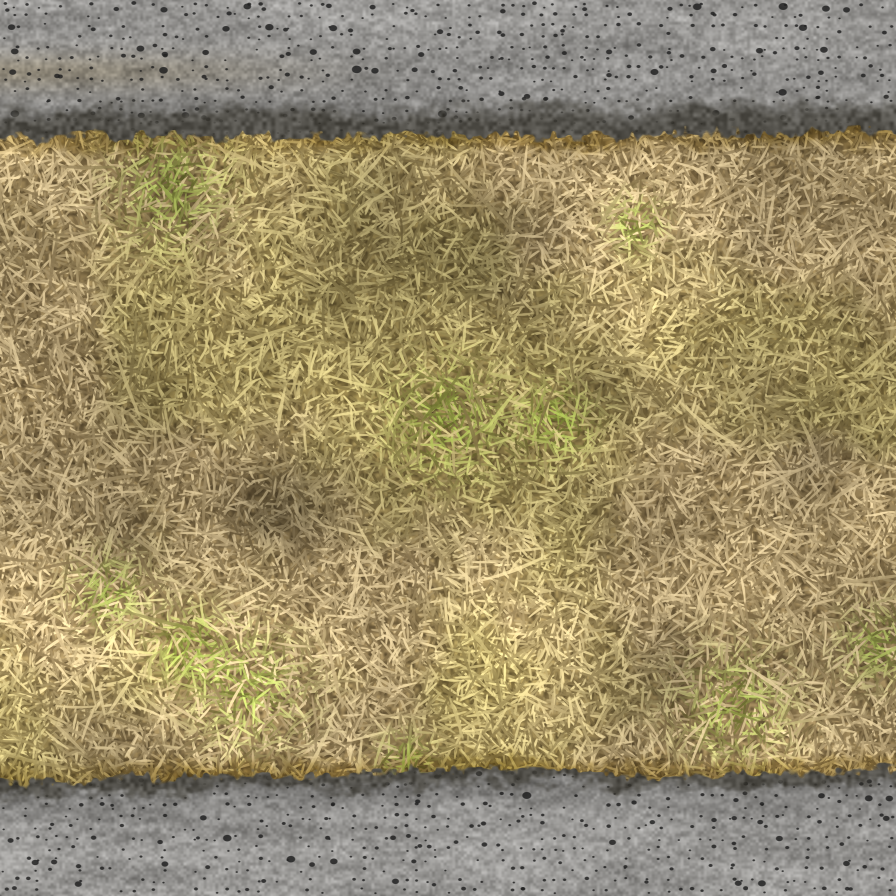
This texture is drawn by a Shadertoy shader. Its source:

```glsl
// Dry straw verge with green tufts between two strips of pitted grey concrete.

float hash(vec2 p) {
    vec3 q = fract(vec3(p.xyx) * 0.1031);
    q += dot(q, q.yzx + 33.33);
    return fract((q.x + q.y) * q.z);
}

vec2 hash2(vec2 p) {
    return vec2(hash(p + 17.3), hash(p + 71.9));
}

float noise(vec2 p) {
    vec2 i = floor(p), f = fract(p);
    f = f * f * (3.0 - 2.0 * f);
    return mix(mix(hash(i), hash(i + vec2(1, 0)), f.x),
               mix(hash(i + vec2(0, 1)), hash(i + vec2(1, 1)), f.x), f.y);
}

float fbm(vec2 p) {
    float sum = 0.0, amp = 0.5;
    for (int i = 0; i < 5; i++) {
        sum += amp * noise(p);
        p = mat2(1.6, 1.2, -1.2, 1.6) * p + 5.7;
        amp *= 0.5;
    }
    return sum;
}

// Soft round patch: xy centre, z radius
float patchAt(vec2 p, vec3 c) {
    vec2 d = (p - c.xy) / c.z;
    return exp(-dot(d, d));
}

float greenness(vec2 p) {
    vec3 tufts[10] = vec3[10](
        vec3(0.19, 0.79, 0.06), vec3(0.50, 0.53, 0.06), vec3(0.62, 0.53, 0.04), vec3(0.71, 0.75, 0.03),
        vec3(0.21, 0.28, 0.04), vec3(0.28, 0.23, 0.06), vec3(0.82, 0.21, 0.06), vec3(0.12, 0.34, 0.04),
        vec3(0.98, 0.28, 0.04), vec3(0.45, 0.15, 0.03));
    float g = 0.0;
    for (int i = 0; i < 10; i++) g += patchAt(p, tufts[i]);
    return g;
}

float shadeOf(vec2 p) {
    vec3 pale[6] = vec3[6](
        vec3(0.30, 0.71, 0.08), vec3(0.72, 0.68, 0.08), vec3(0.25, 0.24, 0.09),
        vec3(0.56, 0.27, 0.09), vec3(0.83, 0.35, 0.06), vec3(0.08, 0.33, 0.10));
    vec3 dim[8] = vec3[8](
        vec3(0.02, 0.45, 0.06), vec3(0.13, 0.42, 0.07), vec3(0.31, 0.44, 0.06), vec3(0.42, 0.80, 0.05),
        vec3(0.67, 0.55, 0.05), vec3(0.72, 0.42, 0.07), vec3(0.74, 0.26, 0.05), vec3(0.91, 0.49, 0.06));
    float s = 0.0;
    for (int i = 0; i < 6; i++) s += 0.14 * patchAt(p, pale[i]);
    for (int i = 0; i < 8; i++) s -= 0.17 * patchAt(p, dim[i]);
    return s + 0.5 * (fbm(p * 7.0) - 0.48);
}

// Layers of randomly turned blades, from fine litter to long loose stalks
vec3 straw(vec2 p, float px) {
    float green = greenness(p), olive = smoothstep(0.4, 0.7, fbm(p * 5.0 + 9.0));
    float grit = noise(p * 230.0);
    vec3 col = mix(vec3(0.32, 0.27, 0.17), vec3(0.64, 0.56, 0.38), grit);
    for (int layer = 0; layer < 11; layer++) {
        float k = float(layer) / 10.0;
        float scale = mix(74.0, 19.0, k * k);
        vec2 q = p * scale + float(layer) * vec2(13.7, 29.1);
        vec2 cell = floor(q);
        float aa = px * scale;
        for (int n = 0; n < 9; n++) {
            vec2 id = cell + vec2(n % 3 - 1, n / 3 - 1);
            vec2 r = hash2(id), s = hash2(id + 203.0);
            if (s.x > mix(1.0, 0.3, k * k)) continue;
            vec2 d = q - id - r;
            float angle = 6.28 * noise(id / scale * 6.0 + 4.0) + (s.y - 0.5) * 3.4;
            vec2 dir = vec2(cos(angle), sin(angle));
            float along = dot(d, dir), halfLen = 0.45 + 0.5 * r.y;
            float across = dot(d, vec2(-dir.y, dir.x)) + 0.2 * (r.x - 0.5) * along * along;
            float width = mix(0.10, 0.035, k) * (1.0 - 0.6 * abs(along) / halfLen);
            float blade = smoothstep(aa, -aa * 0.4, abs(across) - width)
                        * smoothstep(halfLen, halfLen - 0.2, abs(along));
            float tone = mix(hash(id + 57.0), 0.75, 0.3 * k);
            vec3 tint = mix(vec3(0.37, 0.31, 0.19), vec3(0.91, 0.84, 0.65), tone);
            tint = mix(tint, tint * vec3(0.82, 1.0, 0.64), clamp(green * step(0.35, r.x), 0.0, 1.0));
            col = mix(col, tint, blade * 0.82);
        }
    }
    col *= mix(vec3(1.05, 1.03, 1.03), vec3(0.97, 0.98, 0.86), olive);
    return col * (1.03 + shadeOf(p));
}

vec3 concrete(vec2 p, float px) {
    float streak = fbm(p * vec2(7.0, 42.0)), grain = noise(p * 310.0) + noise(p * vec2(120.0, 190.0));
    vec3 col = vec3(0.585, 0.58, 0.57) + 0.22 * (streak - 0.48) + 0.13 * (grain - 1.0);
    // Earthy stain on the upper left
    float stain = exp(-pow((p.y - 0.92) / 0.02, 2.0)) * smoothstep(0.5, 0.0, p.x);
    col *= mix(vec3(1), vec3(0.96, 0.92, 0.83), stain);
    // Pits of two sizes
    for (int i = 0; i < 2; i++) {
        float scale = i == 0 ? 42.0 : 85.0;
        vec2 q = p * scale, id = floor(q), r = hash2(id + float(i) * 91.0);
        float radius = 0.06 + 0.13 * r.x * r.y;
        float dist = length((fract(q) - 0.25 - 0.5 * r) * vec2(0.85, 1.1));
        float pit = smoothstep(px * scale, -px * scale * 0.5, dist - radius);
        col = mix(col, vec3(0.13), pit * step(0.58, hash(id + 7.0)) * 0.85);
    }
    return col;
}

void mainImage(out vec4 fragColor, in vec2 fragCoord) {
    vec2 p = fragCoord / iResolution.xy;
    float px = 1.0 / iResolution.y;
    // Ragged borders of the grass
    float fray = 0.012 * (noise(p * vec2(45.0, 60.0)) - 0.5) + 0.012 * (noise(p * 170.0) - 0.5);
    float low = 0.127 + 0.010 * smoothstep(0.1, 0.3, p.x) + 0.004 * sin(p.x * 14.0);
    float high = 0.847 + 0.005 * p.x;
    float inside = min(p.y - low, high - p.y) + fray;
    float grass = smoothstep(-0.002, 0.003, inside);

    // Damp, dirty shadow along the slabs
    vec3 slab = concrete(p, px);
    float reach = p.y > 0.5 ? 0.034 : 0.017;
    float dirt = smoothstep(-reach * 1.3, -reach * 0.4, inside + 0.02 * (fbm(p * vec2(20.0, 70.0)) - 0.5));
    float speck = noise(p * 210.0);
    slab = mix(slab, mix(vec3(0.20, 0.19, 0.16), vec3(0.45, 0.44, 0.41), speck), dirt * 0.85);
    slab *= 1.0 - 0.13 * smoothstep(-0.07, 0.0, inside);

    // Mossy amber fringe
    vec3 turf = straw(p, px);
    float fringe = smoothstep(0.028, 0.0, inside) * (0.4 + 0.6 * noise(p * vec2(14.0, 30.0)));
    turf *= mix(vec3(1), vec3(0.72, 0.66, 0.42), fringe);
    fragColor = vec4(clamp(mix(slab, turf, grass), 0.0, 1.0), 1.0);
}
```
